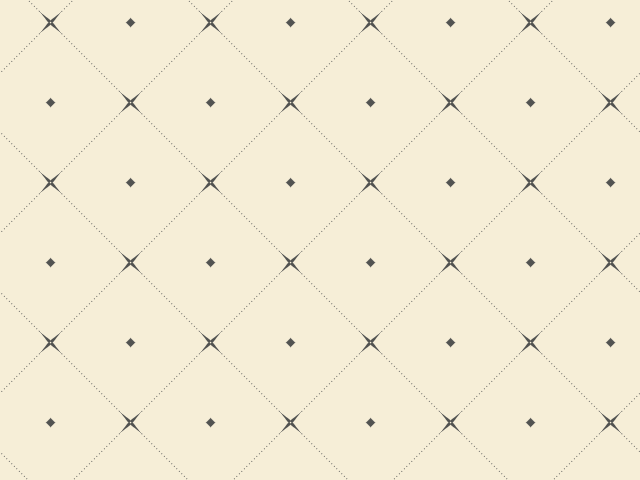
Give the GLSL for this pattern, as a WebGL 2 fragment shader.

```glsl
#version 300 es
precision highp float;
// Cream diamond lattice of dotted diagonals, with tapered crosses at its nodes and small lozenges between.

#define REPEATS vec2(4.0, 3.0)       // whole cells across and down
#define NODE vec2(0.316, 0.359)      // place of a lozenge node row within the cell
#define STAR_LENGTH 0.088            // all lengths are in cells
#define STAR_HALF_WIDTH 0.0115
#define STAR_GAP 0.0045
#define LOZENGE_RADIUS 0.0285
#define DOTS_PER_SIDE 32.0           // dots between neighbouring crosses
#define DOT_RADIUS 0.0027
#define CREAM vec3(0.965, 0.932, 0.845)
#define INK vec3(0.32, 0.325, 0.318)

uniform vec2 u_resolution;
out vec4 fragColor;

const float SIDE = 0.70710678;       // distance between neighbouring crosses

float coverage(float dist, float pixel) {
    return clamp(0.5 - dist / pixel, 0.0, 1.0);
}

// Offset from the nearest cross, folded into one quadrant.
vec2 foldToCross(vec2 p) {
    vec2 s = abs(fract(p + 0.5) - 0.5);
    return s.x + s.y > 0.5 ? 0.5 - s : s;
}

// Four tapering arms with a tiny opening at the centre.
float starDistance(float along, float across) {
    float arm = across - STAR_HALF_WIDTH * (1.0 - along / STAR_LENGTH);
    return max(arm, STAR_GAP - length(vec2(along, across)));
}

float lozengeDistance(vec2 s) {
    vec2 t = abs(s - (s.x > s.y ? vec2(0.5, 0.0) : vec2(0.0, 0.5)));
    return (t.x + t.y - LOZENGE_RADIUS) * SIDE;
}

float dotDistance(float along, float across) {
    float spacing = SIDE / DOTS_PER_SIDE;
    float offset = (fract(along / spacing) - 0.5) * spacing;
    return length(vec2(offset, across)) - DOT_RADIUS;
}

void main() {
    vec2 cell = gl_FragCoord.xy / u_resolution * REPEATS;
    float pixel = REPEATS.y / u_resolution.y;

    // Crosses sit half a cell above the lozenges in each column
    vec2 s = foldToCross(cell - NODE - vec2(0.0, 0.5));
    float along = (s.x + s.y) * SIDE;
    float across = abs(s.x - s.y) * SIDE;

    // Dots start beyond the tips of the arms
    float ink = coverage(dotDistance(along, across), pixel) * step(STAR_LENGTH, along);
    ink = max(ink, coverage(starDistance(along, across), pixel));
    ink = max(ink, coverage(lozengeDistance(s), pixel));

    fragColor = vec4(mix(CREAM, INK, ink), 1.0);
}
```
